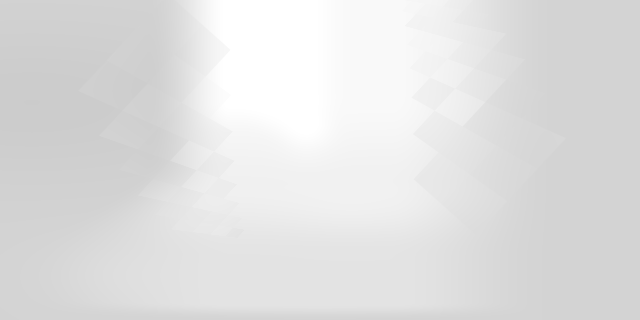
Reproduce this background procedurally as a WebGL 1 fragment shader.

```glsl
precision highp float;
// A pale grey studio backdrop: a white glow between two grey walls, over a soft
// floor. Two fans of translucent diamonds flank the glow; they share one lattice
// with geometrically shrinking cells, turned half a circle for the left side.
uniform vec2 u_resolution;

float hash(vec2 p) {
  return fract(sin(dot(p, vec2(127.1, 311.7))) * 43758.55);
}

// Soft-edged unit interval starting at zero
float unitSpan(float t, float soft) {
  return smoothstep(-soft, soft, t) * (1.0 - smoothstep(1.0 - soft, 1.0 + soft, t));
}

// Elliptical glow with a gaussian falloff
float glow(vec2 p, vec2 center, vec2 radius) {
  vec2 d = (p - center) / radius;
  return exp(-dot(d, d));
}

// Tone offset of the diamond fan; v has its y axis pointing down
float facets(vec2 v, float seed) {
  // Rising lines are parallel, falling lines flatten towards the top
  float rising = v.x + 0.93 * v.y - 1.042;
  float d = v.x - 1.458;
  float falling = (v.y - 0.132 * d) / max(1.0 + 1.075 * d, 0.1) + 0.151;
  vec2 cell = vec2(log(1.128 / max(rising, 0.01)) / 0.19,
                   log(0.859 / max(falling, 0.01)) / 0.22);
  float soft = 6.0 / u_resolution.y;
  float tone = 0.0;
  for (int row = 0; row < 8; row++) {
    float r = float(row);
    float rowMask = unitSpan(cell.y - r, soft);
    for (int k = 0; k < 4; k++) {
      float c = r - 2.0 + float(k);
      if (c < 0.0) continue;
      vec2 local = cell - vec2(c, r);
      float shade = 0.026 * hash(vec2(c, r) + seed) - 0.008;
      shade += 0.012 * (local.y - local.x);
      if (k == 3) shade -= 0.018;
      tone += shade * rowMask * unitSpan(local.x, soft) * (1.0 - 0.07 * r);
    }
  }
  return tone;
}

void main() {
  vec2 p = gl_FragCoord.xy / u_resolution * vec2(2.0, 1.0);

  // Side walls
  float leftWall = 0.828 - 0.03 * glow(p, vec2(0.1, 0.68), vec2(0.7, 0.25));
  leftWall += 0.03 * glow(p, vec2(0.4, 0.14), vec2(0.26, 0.12));
  float wall = mix(leftWall, 0.828, smoothstep(0.6, 1.4, p.x));

  // Bright opening, dimming down to the floor
  float opening = mix(0.892, 0.942, smoothstep(0.2, 0.42, p.y));
  opening += 0.036 * smoothstep(0.42, 0.7, p.y);
  float leftStart = mix(0.12, 0.46, smoothstep(0.2, 0.5, p.y));
  float span = smoothstep(leftStart, 0.72, p.x);
  span *= 1.0 - smoothstep(1.22, 1.74, p.x);
  float tone = mix(wall, opening, span);

  // White core with a drooping tail, and a faint sheen on the floor
  float core = smoothstep(0.56, 0.72, p.x) * (1.0 - smoothstep(0.96, 1.08, p.x));
  core *= smoothstep(0.58, 0.68, p.y + 0.06 * smoothstep(0.75, 0.95, p.x));
  tone += 0.025 * core;
  tone += 0.02 * glow(p, vec2(0.96, 0.56), vec2(0.08, 0.07));
  tone += 0.012 * glow(p, vec2(1.1, 0.33), vec2(0.22, 0.07));

  // Diamond fans
  vec2 v = vec2(p.x, 1.0 - p.y);
  tone += facets(v, 3.0);
  tone += facets(vec2(2.013, 0.716) - v, 8.0);

  // Shaded front rim of the floor
  float rim = 0.025 + 0.02 * (p.x - 1.0) * (p.x - 1.0);
  tone = mix(min(tone, 0.832), tone, smoothstep(rim - 0.025, rim + 0.025, p.y));

  gl_FragColor = vec4(vec3(clamp(tone, 0.0, 1.0)), 1.0);
}
```
